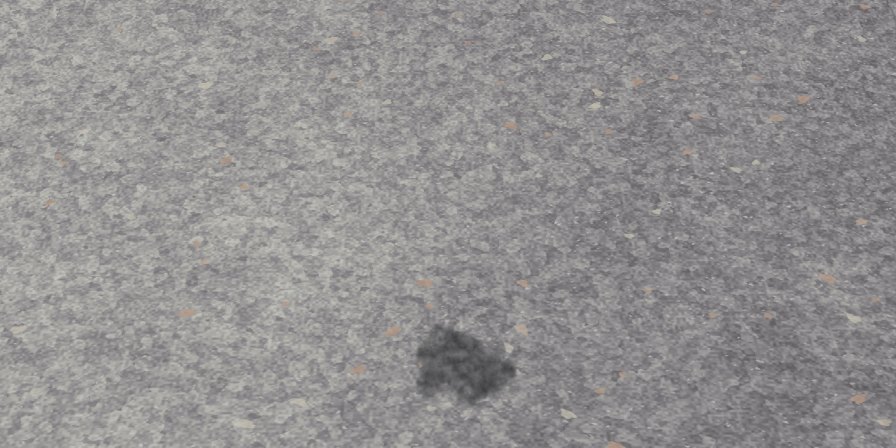
Give the GLSL for this texture, as a WebGL 2 fragment shader.

```glsl
#version 300 es
precision highp float;

uniform vec2 u_resolution;
out vec4 fragColor;

const float EDGE = 0.0036;          // edge softness, in canvas heights
const float STONE_SIZE = 0.027;
const float STONE_CONTRAST = 0.125;
const float GRAIN_SIZE = 0.0075;
const float GRAIN_CONTRAST = 0.15;
const float TONE_LEFT = 0.632;
const float TONE_RIGHT = 0.520;
const vec2 HOLE_CENTRE = vec2(1.03, 0.175);
const vec2 HOLE_RADII = vec2(0.125, 0.092);
const vec3 COOL_TINT = vec3(1.0, 0.982, 1.0);
const vec3 WARM_TINT = vec3(1.0, 0.998, 0.972);
const vec3 OCHRE = vec3(0.70, 0.59, 0.51);
const vec3 CREAM = vec3(0.76, 0.74, 0.68);
const vec3 PALE = vec3(0.77, 0.77, 0.76);
const vec3 SLATE = vec3(0.41, 0.41, 0.43);
const vec3 TAR = vec3(0.30, 0.30, 0.31);

float hash(vec2 p) {
    vec3 h = fract(vec3(p.xyx) * 0.1031);
    h += dot(h, h.yzx + 33.33);
    return fract((h.x + h.y) * h.z);
}

vec2 hash2(vec2 p) {
    return vec2(hash(p), hash(p + vec2(57.3, 19.7)));
}

float noise(vec2 p) {
    vec2 i = floor(p), f = fract(p);
    f = f * f * (3.0 - 2.0 * f);
    return mix(mix(hash(i), hash(i + vec2(1, 0)), f.x),
               mix(hash(i + vec2(0, 1)), hash(i + vec2(1, 1)), f.x), f.y);
}

float fbm(vec2 p) {
    float sum = 0.0, gain = 0.53;
    for (int i = 0; i < 4; i++) {
        sum += gain * noise(p);
        p = mat2(1.6, 1.2, -1.2, 1.6) * p + 11.7;
        gain *= 0.5;
    }
    return sum;
}

// Random tone of the nearest stone in a packed bed
float stoneTone(vec2 p) {
    vec2 base = floor(p);
    float total = 0.0, weight = 0.0;
    for (int y = -1; y <= 1; y++)
    for (int x = -1; x <= 1; x++) {
        vec2 id = base + vec2(x, y);
        vec2 d = p - id - hash2(id);
        float w = exp(-22.0 * dot(d, d));
        total += w * hash(id + 91.3);
        weight += w;
    }
    return total / max(weight, 1e-6);
}

// Scattered angular chips: x = coverage, y = random value of the chip
vec2 chips(vec2 q, float cell, float share, vec2 radii, float seed) {
    vec2 p = q / cell, base = floor(p), best = vec2(0.0);
    for (int y = -1; y <= 1; y++)
    for (int x = -1; x <= 1; x++) {
        vec2 id = base + vec2(x, y) + seed;
        if (hash(id + 7.1) > share) continue;
        vec2 d = p - id + seed - hash2(id + 3.7);
        float pick = hash(id + 23.9);
        float turn = (hash(id + 41.3) - 0.5) * 2.0;
        d = mat2(cos(turn), sin(turn), -sin(turn), cos(turn)) * d;
        d.y *= 1.1 + 0.6 * pick;
        float a = atan(d.y, d.x);
        float radius = mix(radii.x, radii.y, pick * pick);
        radius *= 1.0 + 0.16 * sin(3.0 * a + 40.0 * pick) + 0.09 * sin(5.0 * a + turn * 9.0);
        float soft = EDGE / cell;
        float cover = smoothstep(soft, -soft, length(d) - radius);
        if (cover > best.x) best = vec2(cover, hash(id + 67.7));
    }
    return best;
}

void main() {
    vec2 p = gl_FragCoord.xy / u_resolution.y;
    float across = gl_FragCoord.x / u_resolution.x;

    // Road plane: features shrink and flatten towards the top
    vec2 q = vec2((p.x - 1.0) * (1.0 + 0.45 * p.y), 1.45 * p.y + 0.4 * p.y * p.y) + 5.0;

    // Broad light, worn haze and a dull trail above the hole
    float tone = mix(TONE_LEFT, TONE_RIGHT, smoothstep(-0.05, 0.95, across));
    vec2 haze = (p - vec2(0.88, 0.55)) / vec2(0.36, 0.3);
    tone += 0.035 * exp(-dot(haze, haze));
    vec2 trail = (p - vec2(1.03, 0.36)) / vec2(0.075, 0.14);
    tone -= 0.045 * exp(-dot(trail, trail));
    tone += 0.10 * (fbm(q * 5.0) - 0.5);

    // Stone bed and fine grain
    vec2 warped = q + 0.008 * (vec2(noise(q * 70.0), noise(q * 70.0 + 31.0)) - 0.5);
    tone += STONE_CONTRAST * (stoneTone(warped / STONE_SIZE) - 0.5);
    tone += GRAIN_CONTRAST * (noise(q / GRAIN_SIZE) - 0.5);
    vec3 color = tone * mix(COOL_TINT, WARM_TINT, smoothstep(0.52, 0.68, tone));

    // Dark stones, pale flecks and larger coloured pebbles
    vec2 dark = chips(q, 0.045, 0.38, vec2(0.10, 0.36), 13.0);
    color = mix(color, SLATE, dark.x * (0.2 + 0.4 * dark.y));
    vec2 fleck = chips(q, 0.024, 0.30, vec2(0.08, 0.27), 29.0);
    color = mix(color, mix(CREAM, PALE, fleck.y), fleck.x * (0.35 + 0.45 * fleck.y));
    vec2 pebble = chips(q, 0.13, 0.30, vec2(0.07, 0.20), 47.0);
    vec3 pebbleColor = mix(OCHRE, CREAM, smoothstep(0.45, 0.65, pebble.y));
    color = mix(color, pebbleColor + 0.06 * (noise(q * 110.0) - 0.5), 0.75 * pebble.x);

    // Ragged hole with crumbled tar and a chipped rim
    float reach = length((p - HOLE_CENTRE) / HOLE_RADII) + 1.1 * (fbm(p * 22.0) - 0.5);
    float hole = smoothstep(1.0, 0.55, reach);
    vec3 crumbs = TAR + 0.32 * (fbm(p * 62.0) - 0.45);
    color = mix(color, crumbs, 0.88 * hole);
    float rim = smoothstep(0.3, 0.0, abs(reach - 0.98));
    vec2 chip = chips(p, 0.035, 0.55, vec2(0.12, 0.42), 71.0);
    color = mix(color, mix(CREAM, PALE, chip.y), 0.65 * rim * chip.x);

    fragColor = vec4(clamp(color, 0.0, 1.0), 1.0);
}
```
